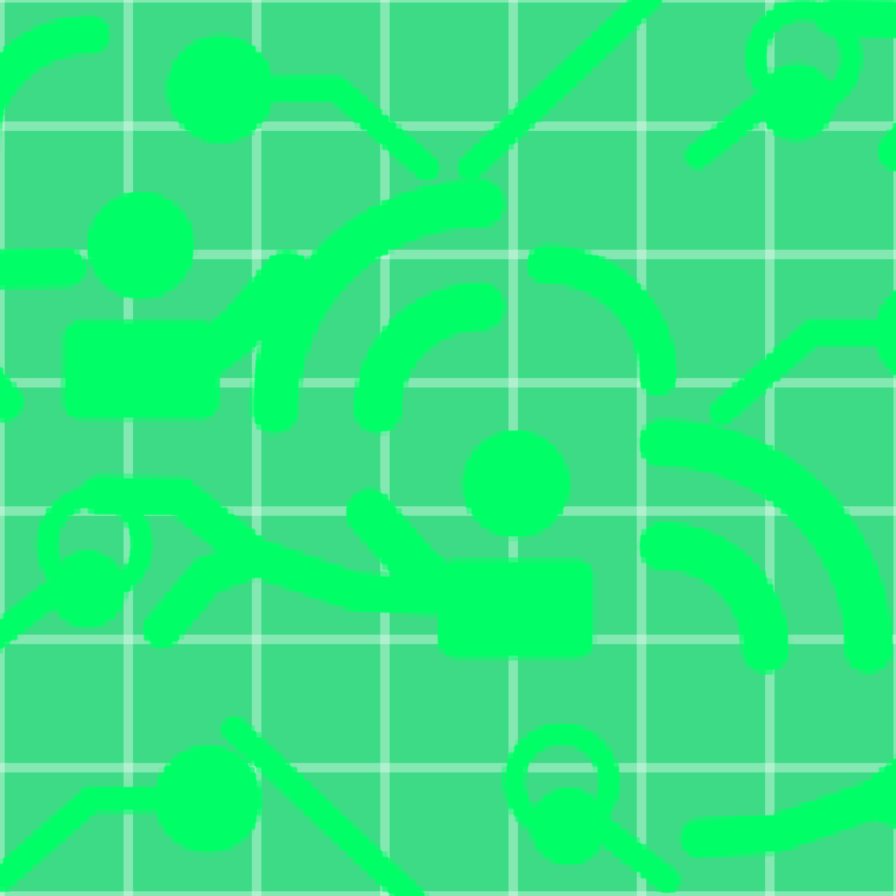
Reproduce this pattern procedurally as a WebGL 1 fragment shader.

```glsl
precision highp float;
// Flat bright-green icon motifs scattered over a pale square grid.
// Each scatter cell picks one motif, drawn from signed distances; the motifs
// are sampled on a coarse softened raster, giving slightly stepped outlines.

uniform vec2 u_resolution;

#define GRID_PITCH 0.1432
#define LINE_HALF 0.0053
#define LINE_ALPHA 0.36
#define CELL_PITCH 0.27
#define CELL_SHIFT 0.15
#define JITTER 0.03
#define RASTER 128.0
#define EDGE 0.0035
#define THIN 0.0145
#define MEDIUM 0.0215
#define THICK 0.0265

const vec3 FIELD = vec3(0.24, 0.86, 0.52);
const vec3 MOTIF = vec3(0.0, 1.0, 0.4);

vec2 hash2(vec2 p) {
    vec3 q = fract(vec3(p.xyx) * vec3(0.1031, 0.1030, 0.0973));
    q += dot(q, q.yzx + 33.33);
    return fract((q.xx + q.yz) * q.zy);
}

float segment(vec2 p, vec2 a, vec2 b) {
    vec2 ab = b - a;
    return length(p - a - ab * clamp(dot(p - a, ab) / dot(ab, ab), 0.0, 1.0));
}

// Quarter circle in the upper left, with round ends
float quarterArc(vec2 p, float r) {
    if (p.x < 0.0 && p.y > 0.0) return abs(length(p) - r);
    return min(length(p - vec2(-r, 0.0)), length(p - vec2(0.0, r)));
}

float roundBox(vec2 p, vec2 halfSize, float r) {
    vec2 d = abs(p) - halfSize + r;
    return length(max(d, 0.0)) + min(max(d.x, d.y), 0.0) - r;
}

float figure(vec2 p) {
    p -= vec2(0.05, -0.05);
    float head = length(p - vec2(0.0, 0.139)) - 0.06;
    float body = roundBox(p, vec2(0.087, 0.055), 0.02);
    float arm = min(segment(p, vec2(0.05, 0.0), vec2(0.11, 0.045)),
                    segment(p, vec2(0.11, 0.045), vec2(0.163, 0.107)));
    return min(min(head, body), arm - THICK);
}

float branch(vec2 p) {
    p.x -= 0.07;
    float stem = min(segment(p, vec2(-0.195, -0.043), vec2(-0.11, -0.038)),
                     segment(p, vec2(-0.11, -0.038), vec2(0.0)));
    float upper = min(segment(p, vec2(0.0), vec2(0.085, 0.068)),
                      segment(p, vec2(0.085, 0.068), vec2(0.175, 0.07)));
    float lower = min(segment(p, vec2(0.0), vec2(0.055, -0.02)),
                      segment(p, vec2(0.055, -0.02), vec2(0.105, -0.08)));
    return min(stem, min(upper, lower)) - MEDIUM;
}

float bentTrace(vec2 p, float hasBulb) {
    float wire = min(segment(p, vec2(-0.1, -0.088), vec2(0.0)),
                     segment(p, vec2(0.0), vec2(0.11, 0.0))) - THIN;
    float bulb = length(p - vec2(0.13, 0.0)) - 0.06;
    return hasBulb > 0.5 ? min(wire, bulb) : wire;
}

float ringWithHandle(vec2 p) {
    p.y -= 0.03;
    float ring = abs(length(p) - 0.053) - 0.012;
    float knob = length(p - vec2(0.008, -0.05)) - 0.043;
    float handle = segment(p, vec2(0.03, -0.04), vec2(0.118, -0.11)) - THIN;
    return min(ring, min(knob, handle));
}

float motif(vec2 p, float kind, float variant) {
    if (kind < 0.5) return bentTrace(p, variant);
    if (kind < 1.5) return segment(p, vec2(-0.1, 0.095), vec2(0.1, -0.095)) - THIN;
    if (kind < 2.5) return ringWithHandle(p);
    if (kind < 3.5) return branch(p);
    if (kind < 4.5) return figure(p);
    if (kind < 5.5) {
        p -= vec2(0.17, -0.1);
        return min(quarterArc(p, 0.23), quarterArc(p, 0.115)) - THICK;
    }
    return quarterArc(vec2(-p.x, p.y) - vec2(0.02, -0.06), 0.125) - MEDIUM;
}

// Nearest motif among the surrounding scatter cells
float scatter(vec2 p) {
    vec2 home = floor(p / CELL_PITCH + CELL_SHIFT);
    float d = 1.0;
    for (int j = -1; j <= 1; j++) {
        for (int i = -1; i <= 1; i++) {
            vec2 cell = home + vec2(float(i), float(j));
            vec2 rnd = hash2(cell + 17.0);
            vec2 q = p - (cell + 0.5 - CELL_SHIFT) * CELL_PITCH - (rnd - 0.5) * JITTER;
            q.x *= 1.0 - 2.0 * mod(cell.y, 2.0);
            d = min(d, motif(q, mod(cell.x + 2.0 * cell.y, 7.0), rnd.x));
        }
    }
    return d;
}

void main() {
    float size = min(u_resolution.x, u_resolution.y);
    vec2 uv = gl_FragCoord.xy / size;
    float aa = max(0.001, 0.5 / size);

    // Translucent white grid, brighter where lines cross
    vec2 toLine = abs(fract(uv / GRID_PITCH + 0.5) - 0.5) * GRID_PITCH;
    vec2 line = LINE_ALPHA * (1.0 - smoothstep(LINE_HALF - aa, LINE_HALF + aa, toLine));
    vec3 color = mix(mix(FIELD, vec3(1.0), line.x), vec3(1.0), line.y);

    // Motifs on the softened raster
    vec2 texel = uv * RASTER;
    vec2 snapped = (floor(texel) + smoothstep(0.2, 0.8, fract(texel))) / RASTER;
    float cover = 1.0 - smoothstep(-EDGE, EDGE, scatter(snapped));
    gl_FragColor = vec4(mix(color, MOTIF, cover), 1.0);
}
```
